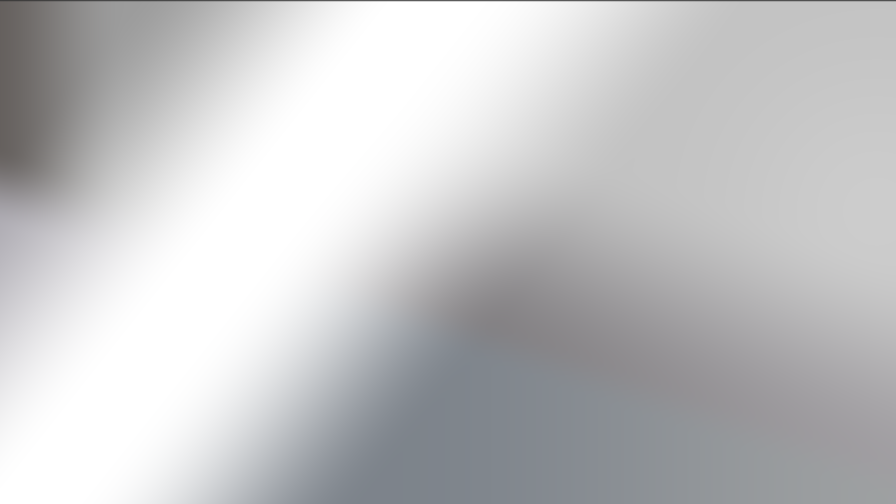
A Shadertoy shader for this background:

```glsl
const vec3 WHITE = vec3(1.0);
const vec2 BAND_NORMAL = vec2(0.78, -0.62);

// Height above the crease that slopes down to the right
float creaseHeight(vec2 p, float startY, float slope) {
    return p.y - startY + slope * p.x;
}

// Soft round glow, 1 at its centre
float glow(vec2 p, vec2 centre, float radius) {
    vec2 q = (p - centre) / radius;
    return exp(-dot(q, q));
}

// Metal to the left of the band
vec3 leftSurface(vec2 p, float height) {
    vec3 dark = vec3(0.39, 0.37, 0.36);
    vec3 grey = vec3(0.61, 0.61, 0.61);
    vec3 lilac = vec3(0.66, 0.65, 0.68);
    vec3 upper = mix(dark, grey, smoothstep(-0.03, 0.25, p.x));
    return mix(lilac, upper, smoothstep(-0.14, 0.02, height));
}

// Metal to the right of the band
vec3 rightSurface(vec2 p, float height) {
    float across = smoothstep(0.75, 1.85, p.x);
    vec3 lower = mix(vec3(0.49, 0.515, 0.545), vec3(0.62, 0.63, 0.635), across);
    vec3 crease = mix(vec3(0.50, 0.49, 0.50), vec3(0.63, 0.62, 0.635), across);
    vec3 upper = vec3(0.76) + 0.04 * glow(p, vec2(1.74, 0.58), 0.3);
    vec3 lit = mix(crease, upper, smoothstep(-0.02, 0.4, height));
    return mix(lower, lit, smoothstep(-0.09, 0.01, height));
}

// Share of white at a signed distance across the band
float bandLight(float across) {
    float rise = smoothstep(-0.42, 0.0, across);
    float fall = pow(smoothstep(0.1, 0.56, across), 1.2);
    return rise * (1.0 - fall);
}

void mainImage(out vec4 fragColor, in vec2 fragCoord) {
    vec2 p = fragCoord / iResolution.y;
    float across = dot(p, BAND_NORMAL);
    float height = creaseHeight(p, 0.69, 0.34);

    // Surfaces meet under the fully white part of the band
    vec3 surface = mix(leftSurface(p, height), rightSurface(p, height),
                       smoothstep(0.0, 0.1, across));
    vec3 color = mix(surface, WHITE, bandLight(across));

    // Thin dark rim along the top
    float rim = smoothstep(0.996, 0.999, p.y);
    color = mix(color, vec3(0.2), 0.8 * rim);

    fragColor = vec4(color, 1.0);
}
```
